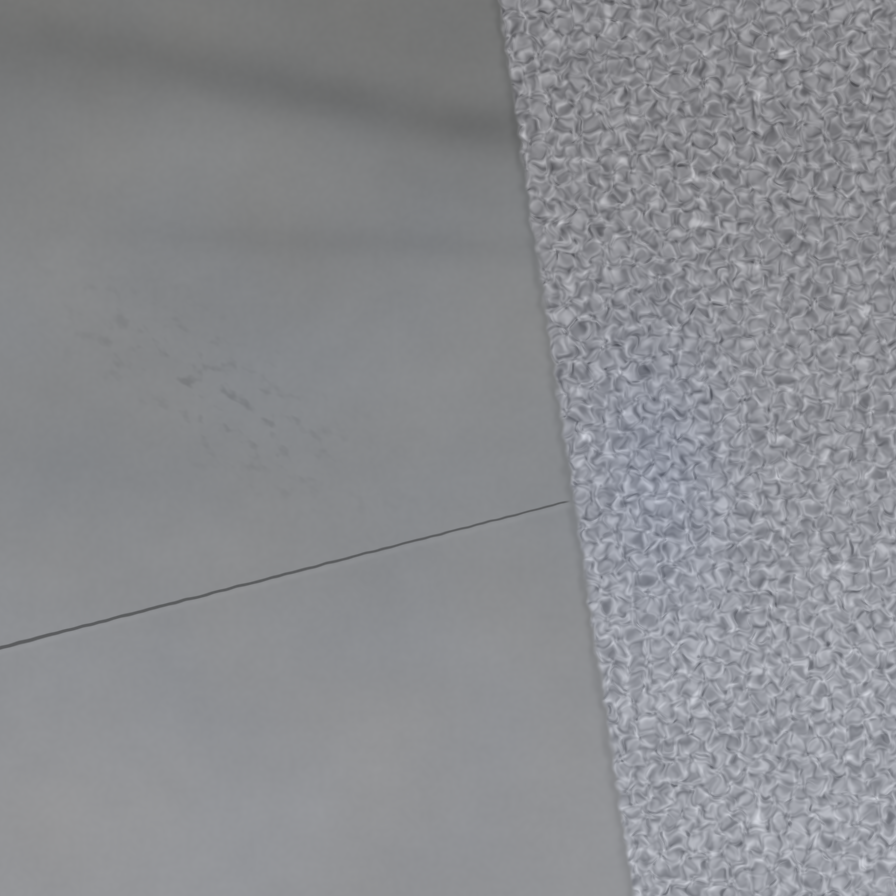
This texture is drawn by a WebGL 2 fragment shader. Its source:

```glsl
#version 300 es
precision highp float;
// Smooth concrete slabs beside a strip of speckled granite, seen at a slant.
// Straight lines place the border and joint; gradient noise at several scales
// gives the cloudy stains, the short streaks and the crystal grain.

uniform vec2 u_resolution;
out vec4 fragColor;

const vec3 CONCRETE_TOP = vec3(0.465, 0.467, 0.465);
const vec3 CONCRETE_MID = vec3(0.525, 0.533, 0.543);
const vec3 CONCRETE_LOW = vec3(0.575, 0.580, 0.592);
const vec3 GRANITE_TOP = vec3(0.535, 0.535, 0.550);
const vec3 GRANITE_LOW = vec3(0.615, 0.625, 0.655);
const vec3 JOINT_COLOR = vec3(0.300, 0.305, 0.310);

vec2 hashGradient(vec2 cell) {
    vec3 p = fract(cell.xyx * vec3(0.1031, 0.1030, 0.0973));
    p += dot(p, p.yzx + 33.33);
    float angle = 6.28318 * fract((p.x + p.y) * p.z);
    return vec2(cos(angle), sin(angle));
}

// Gradient noise, roughly -0.7 to 0.7
float gradientNoise(vec2 p) {
    vec2 i = floor(p);
    vec2 f = p - i;
    vec2 w = f * f * f * (f * (f * 6.0 - 15.0) + 10.0);
    float a = dot(hashGradient(i), f);
    float b = dot(hashGradient(i + vec2(1, 0)), f - vec2(1, 0));
    float c = dot(hashGradient(i + vec2(0, 1)), f - vec2(0, 1));
    float d = dot(hashGradient(i + vec2(1, 1)), f - vec2(1, 1));
    return mix(mix(a, b, w.x), mix(c, d, w.x), w.y);
}

float fbm(vec2 p, int octaves) {
    float sum = 0.0;
    float amplitude = 0.6;
    for (int i = 0; i < octaves; i++) {
        sum += amplitude * gradientNoise(p);
        p = mat2(1.6, 1.2, -1.2, 1.6) * p + 7.3;
        amplitude *= 0.5;
    }
    return sum;
}

// Soft elliptical patch, turned by an angle
float softPatch(vec2 p, vec2 center, vec2 radius, float angle) {
    float c = cos(angle);
    float s = sin(angle);
    vec2 q = mat2(c, -s, s, c) * (p - center) / radius;
    return exp(-dot(q, q));
}

// Antialiased line mask from a signed distance
float lineMask(float dist, float halfWidth, float pixel) {
    return 1.0 - smoothstep(halfWidth - pixel, halfWidth + pixel, abs(dist));
}

vec3 concrete(vec2 p) {
    vec3 color = mix(CONCRETE_LOW, CONCRETE_MID, smoothstep(0.05, 0.55, p.y));
    color = mix(color, CONCRETE_TOP, smoothstep(0.58, 1.03, p.y));

    // Broad stains
    float clouds = fbm(p * vec2(3.0, 5.0), 4);
    float stain = 0.055 * softPatch(p, vec2(0.40, 0.885), vec2(0.24, 0.03), -0.20);
    stain += 0.035 * softPatch(p, vec2(0.54, 0.86), vec2(0.06, 0.025), 0.0);
    stain += 0.022 * softPatch(p, vec2(0.38, 0.73), vec2(0.28, 0.018), -0.03);
    stain += 0.025 * softPatch(p, vec2(0.05, 0.95), vec2(0.15, 0.04), -0.1);
    color += 0.035 * clouds - stain * (1.0 + clouds);
    color += 0.025 * softPatch(p, vec2(0.20, 0.83), vec2(0.20, 0.05), -0.1);

    // Scuffed diagonal streaks
    vec2 along = mat2(0.83, 0.56, -0.56, 0.83) * p;
    float scuffs = smoothstep(0.05, 0.45, fbm(along * vec2(38.0, 60.0), 3));
    color -= 0.055 * scuffs * softPatch(p, vec2(0.24, 0.56), vec2(0.17, 0.06), -0.6);

    // Faint warm and cool tints, then fine tooth
    color += vec3(0.010, 0.002, -0.010) * fbm(p * 6.0 + 20.0, 2);
    color += 0.012 * fbm(p * 24.0, 3) + 0.008 * gradientNoise(p * 130.0);
    return color;
}

vec3 granite(vec2 p) {
    vec3 color = mix(GRANITE_LOW, GRANITE_TOP, smoothstep(0.15, 0.90, p.y));
    color += vec3(-0.012, 0.0, 0.025) * softPatch(p, vec2(0.73, 0.48), vec2(0.09, 0.16), 0.1);
    color += 0.035 * fbm(p * 9.0, 3);

    // Warped crystals with dark gaps and pale flecks
    vec2 warp = vec2(gradientNoise(p * 65.0), gradientNoise(p * 65.0 + 31.0));
    vec2 q = p + 0.010 * warp;
    float grain = gradientNoise(q * 95.0) + 0.75 * gradientNoise(q * 175.0 + 9.0);
    color += 0.19 * grain;
    color -= 0.10 * smoothstep(0.22, 0.55, gradientNoise(q * 110.0 + 50.0));
    color += 0.13 * smoothstep(0.36, 0.58, gradientNoise(p * 42.0 + 14.0));

    // Hardly visible joint across the strip
    float seam = p.y - 0.165 - 0.12 * (p.x - 0.71);
    return color - 0.03 * exp(-pow(seam / 0.003, 2.0));
}

void main() {
    vec2 p = gl_FragCoord.xy / u_resolution;
    float pixel = 1.0 / min(u_resolution.x, u_resolution.y);

    // Signed distance to the border, positive on the granite
    float border = (p.x - 0.707 + 0.150 * p.y) * 0.989;
    float ragged = border + 0.005 * gradientNoise(p * 75.0);

    // Slab joint, thinning toward the border
    float joint = (p.y - 0.277 - 0.258 * p.x) * 0.968 + 0.0010 * gradientNoise(p * 70.0);
    float jointMask = lineMask(joint, mix(0.0019, 0.0010, p.x / 0.63), pixel);
    jointMask *= 1.0 - smoothstep(-0.012, -0.003, border);

    vec3 slab = mix(concrete(p), JOINT_COLOR, 0.8 * jointMask);
    slab += 0.015 * exp(-pow((joint + 0.005) / 0.003, 2.0));
    slab -= 0.045 * exp(-pow((ragged + 0.003) / 0.005, 2.0));
    vec3 color = mix(slab, granite(p), smoothstep(-0.002 - pixel, 0.003 + pixel, ragged));
    fragColor = vec4(clamp(color, 0.0, 1.0), 1.0);
}
```
